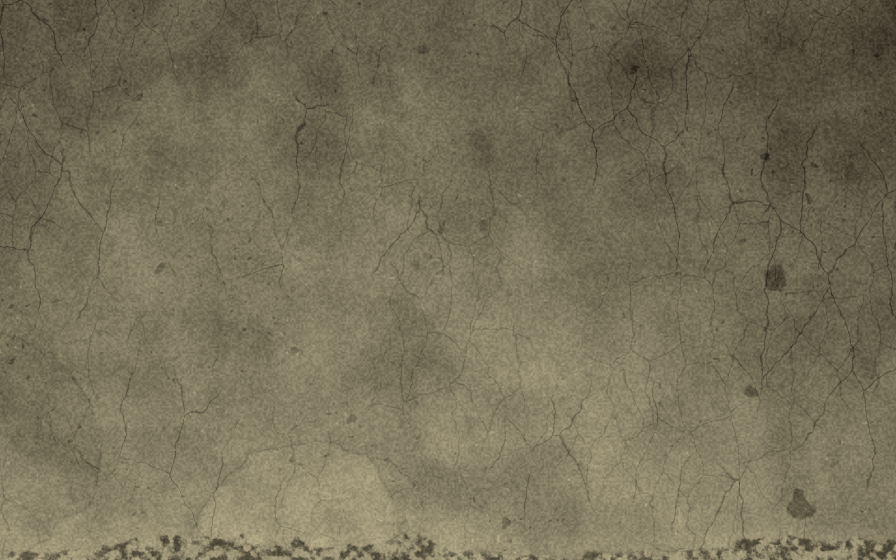
Write a Shadertoy shader that draws this texture.

```glsl
// Weathered olive-grey plaster wall: a broad light gradient with cloudy stains,
// cellular hairline cracks, scattered pits, damp outlines and a crumbling foot.
// Tone is built as one scalar, then mapped onto a two-colour ramp.
#define SHADOW_COLOR vec3(0.24, 0.225, 0.17)
#define LIGHT_COLOR vec3(0.70, 0.66, 0.53)
#define FOOT_TONE 0.755
#define TOP_FADE 0.36
#define STAIN_AMOUNT 0.30
#define GRAIN_AMOUNT 0.31
#define CRACK_WIDTH 0.0009
#define CRACK_DEPTH 0.25
#define PIT_DEPTH 0.25

float hash(vec2 p) {
    vec3 h = fract(vec3(p.xyx) * 0.1031);
    h += dot(h, h.yzx + 33.33);
    return fract((h.x + h.y) * h.z);
}

vec2 hash2(vec2 p) { return vec2(hash(p), hash(p + 71.7)); }

float noise(vec2 p) {
    vec2 i = floor(p), f = fract(p);
    f = f * f * (3.0 - 2.0 * f);
    return mix(mix(hash(i), hash(i + vec2(1, 0)), f.x),
               mix(hash(i + vec2(0, 1)), hash(i + vec2(1, 1)), f.x), f.y);
}

float fbm(vec2 p) {
    float sum = 0.0, amp = 0.516;
    for (int i = 0; i < 5; i++) {
        sum += amp * noise(p);
        p = mat2(1.6, 1.2, -1.2, 1.6) * p + 17.3;
        amp *= 0.5;
    }
    return sum;
}

// Canvas distance to the border between the two nearest stretched cells
float cellBorder(vec2 p, vec2 freq) {
    vec2 base = floor(p), near1 = vec2(9), near2 = vec2(9);
    for (int y = -1; y <= 1; y++)
    for (int x = -1; x <= 1; x++) {
        vec2 cell = base + vec2(x, y);
        vec2 r = cell + hash2(cell) - p;
        if (dot(r, r) < dot(near1, near1)) { near2 = near1; near1 = r; }
        else if (dot(r, r) < dot(near2, near2)) near2 = r;
    }
    float gap = dot(near2, near2) - dot(near1, near1);
    return gap / (2.0 * length((near2 - near1) * freq) + 1e-4);
}

// Hairline cracks along stretched cells, broken up by a patchy mask
float cracks(vec2 p, vec2 freq, float soft) {
    vec2 warp = vec2(fbm(p * 10.0 + freq), fbm(p * 10.0 + 40.0)) - 0.5;
    float d = cellBorder((p + 0.07 * warp) * freq + freq.yx, freq);
    float mask = smoothstep(0.45, 0.60, fbm(p * 5.0 + freq.yx));
    return mask * (1.0 - smoothstep(CRACK_WIDTH * 0.3, CRACK_WIDTH + soft, d));
}

// One dot in a random share of grid cells
float dots(vec2 p, float freq, float share, float soft) {
    vec2 cell = floor(p * freq);
    vec2 center = 0.3 + 0.4 * hash2(cell + 5.0);
    float radius = mix(0.06, 0.22, hash(cell + 23.0));
    float d = (length(fract(p * freq) - center) - radius) / freq;
    return step(hash(cell + 51.0), share) * (1.0 - smoothstep(-soft, soft, d));
}

void mainImage(out vec4 fragColor, in vec2 fragCoord) {
    vec2 p = fragCoord / iResolution.y;
    float soft = 0.8 / iResolution.y;
    vec2 rough = p + 0.03 * (vec2(fbm(p * 34.0), fbm(p * 34.0 + 60.0)) - 0.5);

    // Broad light, shaded upper right and dim sides
    float tone = FOOT_TONE - TOP_FADE * p.y;
    vec2 shade = p - vec2(1.40, 0.86);
    tone -= 0.22 * exp(-4.5 * shade.x * shade.x - 7.0 * shade.y * shade.y);
    tone -= 0.07 * smoothstep(0.35, 0.85, abs(p.x - 0.75));

    // Cloudy stains and darker blotches
    tone += STAIN_AMOUNT * (fbm(p * 3.0 + 8.0) - 0.5) + 0.27 * (fbm(p * 15.0) - 0.5);
    tone -= 0.09 * smoothstep(0.58, 0.70, fbm(p * 7.0 + 31.0));

    // Damp outlines: a pale arch at the foot, a darker patch at the left
    for (int i = 0; i < 2; i++) {
        float left = float(i);
        vec2 center = mix(vec2(0.53, 0.02), vec2(-0.01, 0.21), left);
        float d = length(p - center) - 0.195 + 0.08 * (fbm(p * 10.0 + left * 9.0) - 0.5);
        float line = exp(-abs(d) / 0.0020) * smoothstep(0.2, 0.5, noise(p * 13.0));
        tone += mix(0.06, -0.06, left) * smoothstep(0.005, -0.005, d) - 0.19 * line;
    }

    // Cracks, mainly upright, plus a fainter small web
    tone -= CRACK_DEPTH * cracks(p, vec2(9.0, 4.2), soft);
    tone -= 0.6 * CRACK_DEPTH * cracks(p + 3.0, vec2(16.0, 8.0), soft);

    // Pits, crumbs and pale flecks
    float wear = smoothstep(0.35, 0.65, fbm(p * 5.0 + 77.0));
    tone -= PIT_DEPTH * wear * dots(rough, 26.0, 0.07, soft);
    tone -= PIT_DEPTH * mix(0.4, 1.0, wear) * dots(rough + 4.0, 66.0, 0.16, soft);
    tone += 0.20 * dots(rough + 9.0, 95.0, 0.05, soft);

    // Column of large dark spots near the right side
    for (int i = 0; i < 3; i++) {
        float k = float(i);
        vec2 center = vec2(1.38 + 0.05 * cos(2.4 * k), 0.1 + 0.2 * k);
        float d = length((rough - center) * vec2(1.0, 0.85)) - 0.015 - 0.006 * cos(3.1 * k);
        tone -= 0.32 * smoothstep(0.003, -0.003, d);
    }

    // Pale foot with patchy, crumbling rubble along the lower edge
    tone += 0.07 * smoothstep(0.07, 0.015, p.y);
    float clump = smoothstep(0.3, 0.85, noise(vec2(p.x * 7.0 + 2.0, 3.0)));
    float top = 0.008 + 0.035 * clump + 0.05 * (fbm(p * 34.0) - 0.5);
    float crumbs = smoothstep(0.30, 0.66, fbm(p * 95.0 + 12.0));
    float rubble = mix(0.10, 0.95, crumbs) - 0.12 * clump;
    tone = mix(tone, rubble, 0.8 * smoothstep(0.006, -0.006, p.y - top));

    // Fine mineral grain
    tone += GRAIN_AMOUNT * (0.75 * noise(p * 300.0) + 0.25 * noise(p * 150.0) - 0.5);
    fragColor = vec4(mix(SHADOW_COLOR, LIGHT_COLOR, clamp(tone, -0.2, 1.1)), 1.0);
}
```
